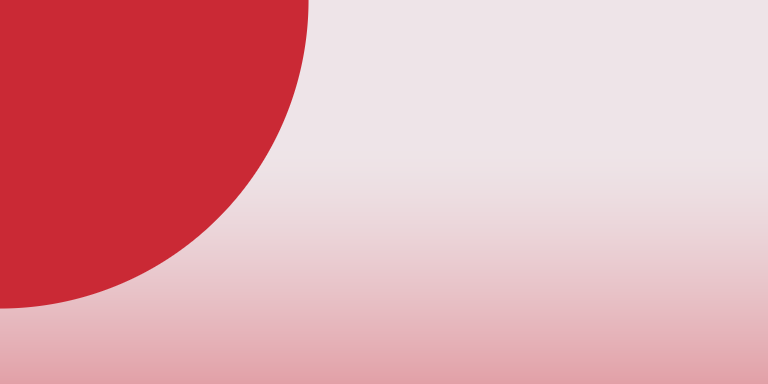
Write a Shadertoy shader that draws this background.

```glsl
const vec3 PALE = vec3(0.933, 0.895, 0.908);
const vec3 ROSE = vec3(0.886, 0.628, 0.655);
const vec3 RED = vec3(0.794, 0.161, 0.208);

// Lengths are in canvas heights
const vec2 DISC_CENTER = vec2(0.0, 1.0);
const float DISC_RADIUS = 0.8035;
const float FADE_TOP = 0.61;
const float FADE_CURVE = 1.4;

float discDistance(vec2 point) {
    return length(point - DISC_CENTER) - DISC_RADIUS;
}

vec3 backdrop(float height) {
    float fade = clamp(1.0 - height / FADE_TOP, 0.0, 1.0);
    return mix(PALE, ROSE, pow(fade, FADE_CURVE));
}

void mainImage(out vec4 fragColor, in vec2 fragCoord) {
    vec2 point = fragCoord / iResolution.y;
    float pixel = 1.0 / iResolution.y;

    // Pale sky fading to rose at the bottom
    vec3 color = backdrop(point.y);

    // Red disc in the upper left corner, with a one-pixel soft edge
    float coverage = clamp(0.5 - discDistance(point) / pixel, 0.0, 1.0);
    color = mix(color, RED, coverage);

    fragColor = vec4(color, 1.0);
}
```
